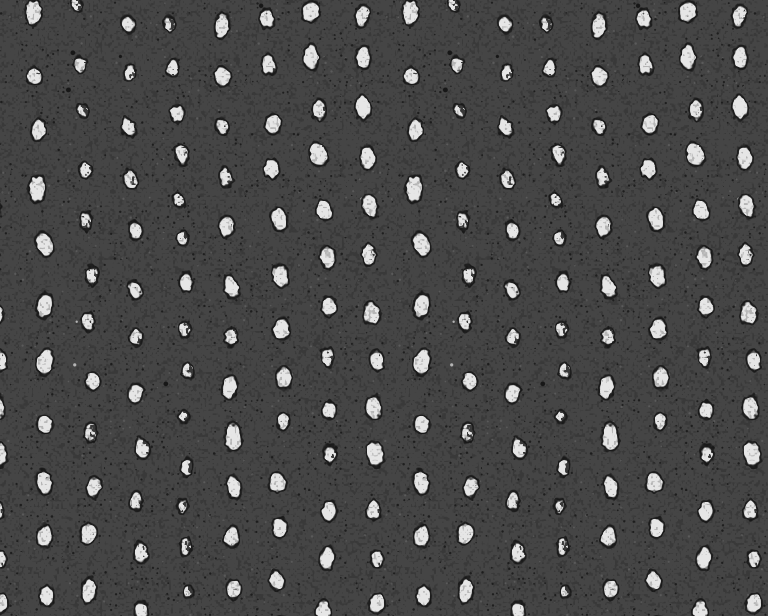
A WebGL 1 fragment shader for this texture:

```glsl
precision highp float;

uniform vec2 u_resolution;

// Lengths are in column widths
const float COLUMNS_ACROSS = 16.3;
const float TILE_COLUMNS = 8.0;
const float CANVAS_DEPTH = 13.0;
const float LEAN_TOP = -0.35;
const float LEAN_BOTTOM = -0.06;
const float LEAN_DEPTH = 7.0;
const vec2 JITTER = vec2(0.08, 0.11);
const float OUTLINE = 0.042;
const float ROUGHNESS = 0.05;
const float GRAIN_SCALE = 24.0;

// Per-column character: columns 0-3, then 4-7
const vec4 PITCH_A = vec4(1.056, 1.235, 1.12, 1.13);
const vec4 PITCH_B = vec4(0.935, 1.10, 1.083, 1.063);
const vec4 START_A = vec4(0.23, 0.32, 0.17, 0.47);
const vec4 START_B = vec4(0.47, 0.49, 0.38, 0.17);
const vec4 TOP_SIZE_A = vec4(0.155, 0.155, 0.10, 0.135);
const vec4 TOP_SIZE_B = vec4(0.125, 0.14, 0.14, 0.16);
const vec4 LOW_SIZE_A = vec4(0.145, 0.165, 0.15, 0.145);
const vec4 LOW_SIZE_B = vec4(0.09, 0.15, 0.15, 0.135);

const vec3 GROUND = vec3(0.272);
const vec3 GROUND_DARK = vec3(0.225);
const vec3 INK = vec3(0.09);
const vec3 DOT_LIGHT = vec3(0.90);
const vec3 DOT_SHADE = vec3(0.71);
const vec3 FLECK = vec3(0.48);

float hash(vec2 p) {
  vec3 q = fract(p.xyx * vec3(0.1031, 0.1030, 0.0973));
  q += dot(q, q.yzx + 33.33);
  return fract((q.x + q.y) * q.z);
}

float noise(vec2 p) {
  vec2 i = floor(p), f = fract(p);
  f = f * f * (3.0 - 2.0 * f);
  return mix(mix(hash(i), hash(i + vec2(1.0, 0.0)), f.x),
             mix(hash(i + vec2(0.0, 1.0)), hash(i + 1.0), f.x), f.y);
}

float pick(vec4 a, vec4 b, float index) {
  vec4 steps = vec4(0.0, 1.0, 2.0, 3.0);
  vec4 inA = 1.0 - step(0.5, abs(steps - index));
  vec4 inB = 1.0 - step(0.5, abs(steps + 4.0 - index));
  return dot(a, inA) + dot(b, inB);
}

// Coverage of small round marks, at most one per grid cell
float specks(vec2 p, float scale, float chance, float radius, float aa) {
  vec2 cell = floor(p * scale);
  vec2 seed = cell + scale * 7.0;
  vec2 center = 0.3 + 0.4 * vec2(hash(seed + 11.3), hash(seed + 27.1));
  float size = radius * (0.5 + 0.5 * hash(seed + 41.7));
  float d = length(fract(p * scale) - center) / scale - size;
  return step(hash(seed), chance) * (1.0 - smoothstep(-aa, aa, d));
}

vec3 groundColor(vec2 p, float aa) {
  float grain = noise(p * GRAIN_SCALE) + 0.25 * (noise(p * vec2(4.0, 11.0)) - 0.5);
  vec3 color = mix(GROUND_DARK, GROUND, smoothstep(0.12, 0.5, grain));
  float cluster = smoothstep(0.3, 0.9, noise(p * 1.3 + 5.0));
  color = mix(color, FLECK, 0.4 * specks(p, 7.0, 0.03 + 0.06 * cluster, 0.025, aa));
  color = mix(color, INK, 0.85 * specks(p, 9.0, 0.07 + 0.16 * cluster, 0.026, aa));
  color = mix(color, INK, specks(p + 0.5, 1.0, 0.06, 0.065, aa));
  return mix(color, DOT_SHADE, specks(p, 2.0, 0.012, 0.035, aa));
}

void main() {
  float unit = COLUMNS_ACROSS / u_resolution.x;
  float aa = 0.7 * unit;
  vec2 p = vec2(gl_FragCoord.x, u_resolution.y - gl_FragCoord.y) * unit;
  vec3 color = groundColor(vec2(mod(p.x - 0.4, TILE_COLUMNS), p.y), aa);

  // Nearest dot in the leaning columns
  float x = p.x - mix(LEAN_TOP, LEAN_BOTTOM, smoothstep(0.0, LEAN_DEPTH, p.y));
  float column = floor(x + 0.5);
  float index = mod(column, TILE_COLUMNS);
  float pitch = pick(PITCH_A, PITCH_B, index);
  float start = pick(START_A, START_B, index);
  float row = floor((p.y - start) / pitch + 0.5);
  vec2 id = vec2(index, row + 20.0);
  vec2 offset = 2.0 * vec2(hash(id + 3.1), hash(id + 8.7)) - 1.0;
  vec2 d = vec2(x - column, p.y - start - row * pitch) - offset * JITTER;

  // Tilted egg with a rough edge
  float depth = clamp((row * pitch + start) / CANVAS_DEPTH, 0.0, 1.0);
  float width = mix(pick(TOP_SIZE_A, TOP_SIZE_B, index),
                    pick(LOW_SIZE_A, LOW_SIZE_B, index), depth);
  width *= mix(0.8, 1.1, hash(id + 15.2));
  float tilt = 0.5 * (hash(id + 21.9) - 0.5);
  vec2 q = mat2(cos(tilt), sin(tilt), -sin(tilt), cos(tilt)) * d;
  vec2 egg = q / vec2(width, width * mix(1.15, 1.6, hash(id + 33.4)));
  egg.x *= 1.0 - 0.3 * (hash(id + 52.6) - 0.4) * egg.y;
  vec2 local = d + id * 17.0;
  float edge = (length(egg) - 1.0) * width + ROUGHNESS * (noise(local * 13.0) - 0.5);

  // Mottled fill, worn most on small dots and their right side
  float mottle = noise(local * 22.0 + 9.0);
  vec3 fill = mix(DOT_SHADE, DOT_LIGHT, smoothstep(0.1, 0.4, mottle));
  float wear = 1.0 - smoothstep(0.08, 0.15, width) + 0.3 * hash(id + 61.8);
  float limit = 1.0 - wear * (0.25 + 0.5 * smoothstep(-0.5, 0.9, egg.x));
  float holes = smoothstep(limit, limit + 0.2, noise(local * 19.0 + 40.0));
  fill = mix(fill, GROUND_DARK, holes);

  float ring = 1.0 - smoothstep(-aa, aa, edge - OUTLINE);
  color = mix(color, INK, ring * mix(0.75, 1.0, mottle));
  color = mix(color, fill, 1.0 - smoothstep(-aa, aa, edge));
  gl_FragColor = vec4(color, 1.0);
}
```
